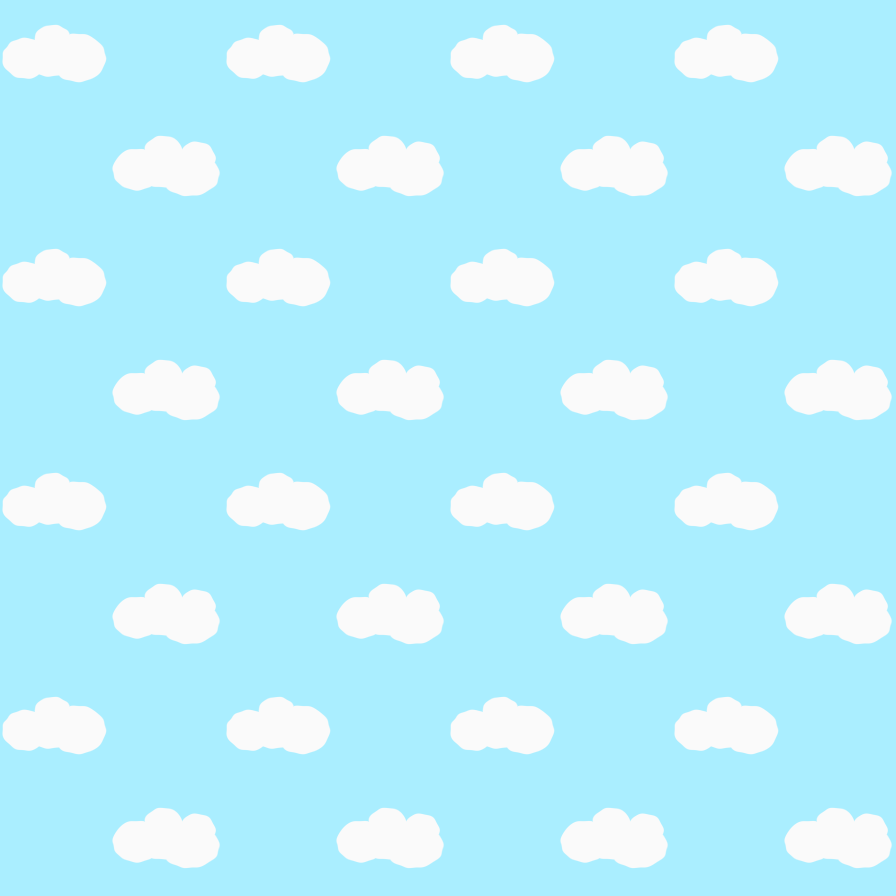
Reproduce this pattern procedurally as a Shadertoy shader.

```glsl
// Approximate signed distance to an axis-aligned ellipse
float lobe(vec2 p, vec2 center, vec2 radii) {
    return (length((p - center) / radii) - 1.0) * min(radii.x, radii.y);
}

// Cloud with three rounded tops
float roundCloud(vec2 p) {
    float d = lobe(p, vec2(-24.0, -2.0), vec2(20.0, 17.4));
    d = min(d, lobe(p, vec2(-2.7, -1.0), vec2(24.0, 16.5)));
    d = min(d, lobe(p, vec2(-0.7, 13.3), vec2(16.0, 13.4)));
    return min(d, lobe(p, vec2(20.7, -1.5), vec2(24.0, 20.7)));
}

// Cloud with a split right side
float splitCloud(vec2 p) {
    float d = lobe(p, vec2(-24.7, -1.3), vec2(20.6, 17.8));
    d = min(d, lobe(p, vec2(-2.7, 0.0), vec2(22.7, 16.7)));
    d = min(d, lobe(p, vec2(-2.0, 14.7), vec2(16.0, 13.0)));
    d = min(d, lobe(p, vec2(26.7, 7.3), vec2(16.0, 15.3)));
    return min(d, lobe(p, vec2(20.7, -5.3), vec2(25.3, 18.7)));
}

void mainImage(out vec4 fragColor, in vec2 fragCoord) {
    // Four by four cells, each 192 units wide
    vec2 p = fract(fragCoord / iResolution.xy * 4.0) * 192.0;
    float pixel = 768.0 / min(iResolution.x, iResolution.y);

    // Slight hand-cut wobble, whole waves per cell
    vec2 wave = p * 6.2831853 / 192.0;
    p += 0.35 * sin(wave.yx * vec2(17.0, 14.0) + 2.0 * sin(wave * 5.0));

    // Two staggered clouds per cell
    float d = min(roundCloud(p - vec2(46.0, 144.0)), splitCloud(p - vec2(142.0, 48.0)));

    vec3 sky = vec3(0.667, 0.933, 1.0);
    vec3 white = vec3(0.98);
    fragColor = vec4(mix(white, sky, smoothstep(-0.7 * pixel, 0.7 * pixel, d)), 1.0);
}
```
